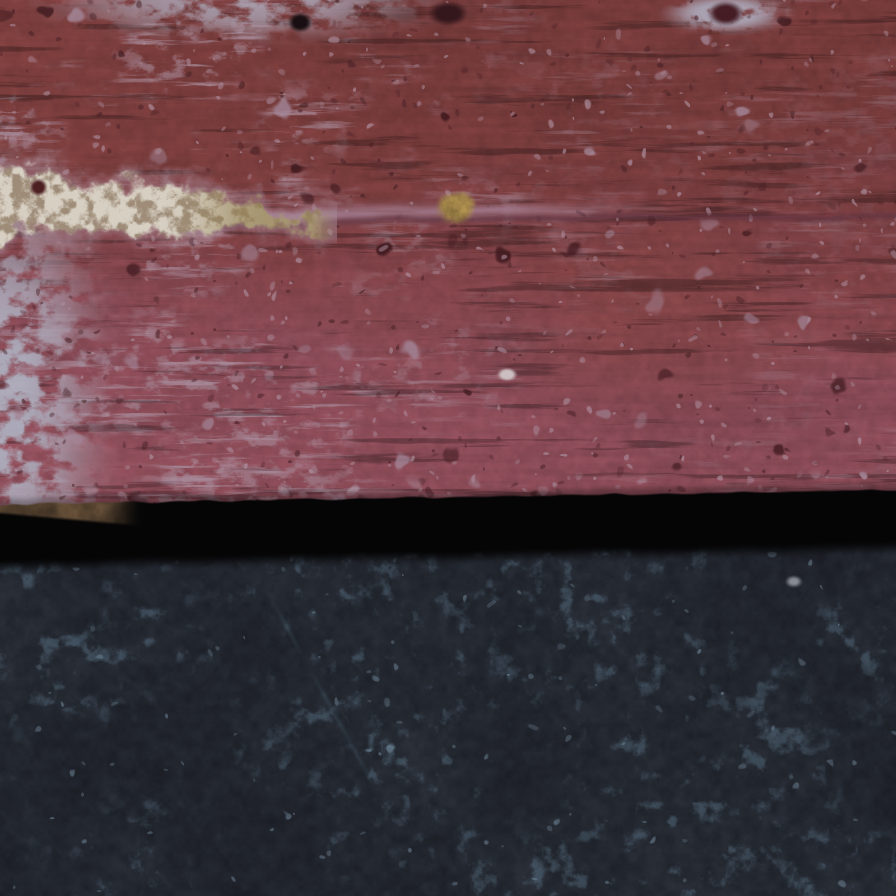
Reproduce this texture procedurally as a three.js fragment shader.

```glsl
// Worn red painted board above a dark slate surface, split by a black shadow gap.
// Stretched noise makes the brushed grain, jittered grid cells scatter the chips,
// and soft distance masks place the plaster seam, the scuffs and the edges.
varying vec2 vUv;

float hash(vec2 p) {
  vec3 q = fract(p.xyx * 0.1031);
  q += dot(q, q.yzx + 33.33);
  return fract((q.x + q.y) * q.z);
}

float noise(vec2 p) {
  vec2 i = floor(p), f = fract(p);
  f = f * f * (3.0 - 2.0 * f);
  return mix(mix(hash(i), hash(i + vec2(1, 0)), f.x),
             mix(hash(i + vec2(0, 1)), hash(i + vec2(1, 1)), f.x), f.y);
}

float fbm(vec2 p) {
  float sum = 0.0, amp = 0.5;
  for (int i = 0; i < 5; i++) {
    sum += amp * noise(p);
    p = p * 2.03 + 17.3;
    amp *= 0.5;
  }
  return sum;
}

// Soft ellipse, 1 inside and 0 outside
float blob(vec2 p, vec2 center, vec2 radius, float soft) {
  return 1.0 - smoothstep(1.0 - soft, 1.0 + soft, length((p - center) / radius));
}

float band(float x, float center, float width) {
  float d = (x - center) / width;
  return exp(-d * d);
}

// Irregular specks scattered over a jittered grid
float specks(vec2 p, float cells, float density, float size, float seed) {
  vec2 g = p * cells + (vec2(noise(p * 90.0), noise(p * 90.0 + 31.0)) - 0.5) * cells * 0.008;
  float mask = 0.0;
  for (int y = -1; y <= 1; y++) {
    for (int x = -1; x <= 1; x++) {
      vec2 id = floor(g) + vec2(x, y);
      float h = hash(id + seed);
      vec2 c = id + vec2(hash(id + seed + 7.1), hash(id + seed + 19.7));
      float r = size * mix(0.4, 1.0, hash(id + seed + 41.3));
      float on = step(h, density) * mix(0.45, 1.0, hash(id + seed + 53.9));
      mask = max(mask, on * blob(g, c, vec2(r, r * mix(0.7, 1.2, h / density)), 0.35));
    }
  }
  return mask;
}

vec3 paintedBoard(vec2 p, float edge) {
  float cloud = fbm(p * vec2(4.0, 6.0) + 3.0);
  float grain = fbm(p * vec2(9.0, 150.0));
  float fine = fbm(p * 110.0);
  float leftward = 1.0 - smoothstep(0.25, 0.75, p.x);

  // Brownish red above, rosier below
  float rose = smoothstep(0.86, 0.56, p.y + (cloud - 0.5) * 0.35 + 0.08 * (p.x - 0.5));
  vec3 col = mix(vec3(0.455, 0.225, 0.225), vec3(0.525, 0.285, 0.33), rose);
  col = mix(col, vec3(0.49, 0.25, 0.25), 0.6 * blob(p, vec2(0.73, 0.65), vec2(0.16, 0.08), 0.8));
  col *= 0.76 + 0.2 * cloud + 0.16 * grain + 0.18 * fine;

  // Pale dry-brushed streaks and broken scuffs
  vec3 pale = vec3(0.66, 0.55, 0.61);
  float streak = smoothstep(0.53, 0.75, fbm(p * vec2(14.0, 190.0) + 8.0));
  float broken = smoothstep(0.4, 0.65, fbm(p * vec2(9.0, 14.0) + 21.0));
  col = mix(col, pale, streak * broken * mix(0.25, 0.8, leftward));
  float scuff = smoothstep(0.5, 0.72, fbm(p * vec2(60.0, 95.0) + 5.0));
  col = mix(col, pale, scuff * broken * mix(0.12, 0.6, leftward));
  col *= 1.0 - 0.25 * smoothstep(0.57, 0.72, fbm(p * vec2(7.0, 130.0) + 40.0));

  // Bare patches at the left side and the upper rim
  float ragged = fbm(p * vec2(55.0, 75.0) + 12.0);
  float bare = blob(p, vec2(0.0, 0.55), vec2(0.085, 0.2), 0.75) * 1.1;
  bare = max(bare, blob(p, vec2(0.27, 1.0), vec2(0.17, 0.035), 0.6) * 0.85);
  bare = max(bare, blob(p, vec2(0.81, 0.985), vec2(0.055, 0.018), 0.5));
  col = mix(col, vec3(0.66, 0.63, 0.69), bare * smoothstep(0.3, 0.58, ragged));
  col = mix(col, vec3(0.27, 0.11, 0.14), blob(p, vec2(0.81, 0.985), vec2(0.016, 0.011), 0.4));
  col = mix(col, vec3(0.2, 0.09, 0.11), blob(p, vec2(0.5, 0.985), vec2(0.018, 0.011), 0.4));
  col = mix(col, vec3(0.1, 0.06, 0.07), blob(p, vec2(0.335, 0.975), vec2(0.011, 0.009), 0.4));

  // Chips in light and dark
  col = mix(col, vec3(0.23, 0.09, 0.11), 0.85 * specks(p, 24.0, 0.08, 0.2, 3.0));
  col = mix(col, vec3(0.27, 0.12, 0.14), 0.6 * specks(p, 75.0, 0.12, 0.28, 11.0));
  col = mix(col, vec3(0.64, 0.53, 0.6), 0.85 * specks(p, 22.0, 0.1, 0.22, 29.0));
  col = mix(col, vec3(0.68, 0.56, 0.62), 0.7 * specks(p, 70.0, 0.14, 0.25, 47.0));
  col = mix(col, vec3(0.8, 0.75, 0.76), blob(p, vec2(0.566, 0.582), vec2(0.009, 0.006), 0.4));

  // Thin seam fading rightward, with a darker lower lip
  float seamY = 0.758 + 0.008 * smoothstep(0.25, 0.6, p.x) + 0.006 * (noise(p * 25.0) - 0.5);
  float reach = smoothstep(0.15, 0.28, p.x) * (1.0 - smoothstep(0.5, 0.78, p.x));
  col = mix(col, vec3(0.64, 0.5, 0.58), reach * band(p.y, seamY, 0.008) * (0.4 + 0.8 * grain));
  col = mix(col, vec3(0.35, 0.19, 0.25), 0.55 * band(p.y, seamY - 0.009, 0.004) * step(0.2, p.x));

  // Exposed plaster tapering from the left
  float taper = clamp(1.0 - p.x / 0.38, 0.0, 1.0);
  float lump = fbm(p * 42.0 + 60.0) - 0.48;
  float d = abs(p.y - 0.749 - 0.028 * taper) - 0.004 - 0.034 * taper + lump * 0.055;
  float plaster = (1.0 - smoothstep(-0.005, 0.006, d)) * (1.0 - smoothstep(0.34, 0.38, p.x));
  vec3 chalk = mix(vec3(0.62, 0.55, 0.47), vec3(0.84, 0.81, 0.76), smoothstep(0.3, 0.6, fine));
  chalk = mix(chalk, vec3(0.57, 0.49, 0.3), 0.7 * smoothstep(0.18, 0.3, p.x));
  col = mix(col, pale, 0.45 * (1.0 - smoothstep(0.0, 0.022, d)) * step(0.01, taper));
  col = mix(col, chalk, plaster);
  col = mix(col, vec3(0.3, 0.12, 0.13), blob(p, vec2(0.043, 0.791), vec2(0.008), 0.4));
  col = mix(col, vec3(0.62, 0.51, 0.28) * (0.75 + 0.5 * fine),
            blob(p + lump * 0.01, vec2(0.508, 0.768), vec2(0.019, 0.016), 0.3));

  // Chipped lower rim
  float rim = band(p.y, edge + 0.012, 0.009);
  col = mix(col, pale, rim * (0.75 * specks(p, 42.0, 0.5, 0.32, 71.0) + 0.3 * streak));
  return col * mix(0.72, 1.0, smoothstep(0.0, 0.012, p.y - edge));
}

vec3 slate(vec2 p) {
  float cloud = fbm(p * 7.0 + 80.0);
  vec3 col = mix(vec3(0.105, 0.115, 0.145), vec3(0.16, 0.18, 0.215), cloud);
  col *= 0.78 + 0.45 * fbm(p * 95.0);
  float dust = smoothstep(0.55, 0.8, fbm(p * 60.0 + 9.0)) * smoothstep(0.35, 0.65, cloud);
  col += vec3(0.1, 0.14, 0.16) * dust;
  col += vec3(0.17, 0.21, 0.23) * specks(p, 55.0, 0.09, 0.2, 97.0);
  float scratch = band(p.x, 0.32 + (0.3 - p.y) * 0.55, 0.003);
  scratch *= smoothstep(0.1, 0.15, p.y) * (1.0 - smoothstep(0.28, 0.36, p.y));
  col += vec3(0.05, 0.08, 0.09) * scratch * noise(p * 50.0);
  return col + 0.4 * blob(p, vec2(0.886, 0.351), vec2(0.007, 0.005), 0.6);
}

void main() {
  vec2 p = vUv;
  float edge = 0.437 + 0.016 * p.x + 0.003 * (noise(p.xx * 35.0) - 0.5);
  float gapBase = 0.367 + 0.02 * p.x + 0.003 * noise(p.xx * 12.0);
  vec3 gap = vec3(0.022, 0.021, 0.024);
  float strip = smoothstep(0.425, 0.43, p.y + 0.09 * p.x) * (1.0 - smoothstep(0.11, 0.16, p.x));
  gap = mix(gap, vec3(0.36, 0.28, 0.2) * (0.6 + 0.7 * fbm(p * 70.0)), strip);
  vec3 col = mix(slate(p), gap, smoothstep(gapBase - 0.01, gapBase + 0.008, p.y));
  col = mix(col, paintedBoard(p, edge), smoothstep(edge - 0.0015, edge + 0.0015, p.y));
  gl_FragColor = vec4(col, 1.0);
}
```
